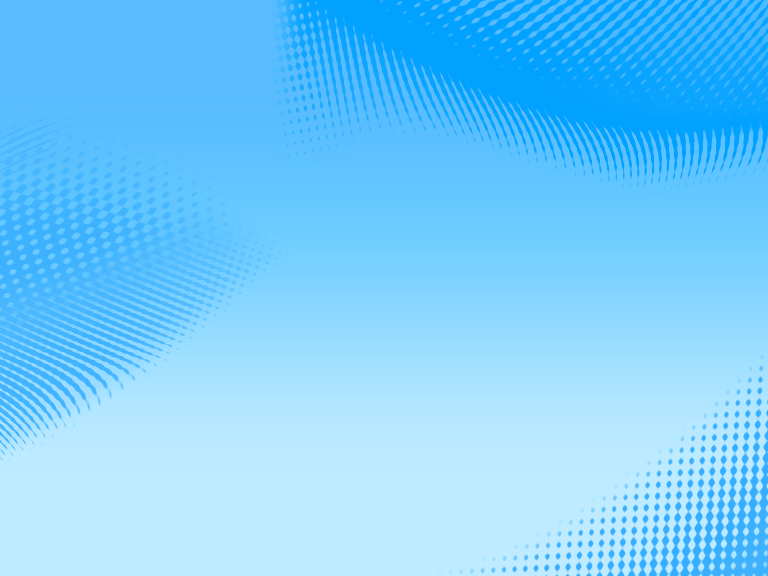
Write a Shadertoy shader that draws this background.

```glsl
#define SKY_TOP vec3(0.345, 0.738, 0.995)
#define SKY_MID vec3(0.385, 0.785, 1.0)
#define SKY_LOW vec3(0.745, 0.92, 1.0)
#define DEEP_INK vec3(0.0, 0.63, 1.0)
#define SOFT_INK vec3(0.21, 0.68, 0.995)
#define RIB_PITCH 0.0138
#define STRAND_PITCH 0.0165
#define DOT_PITCH 0.0185
#define WIDE_PITCH 0.025

const float TAU = 6.2831853;

// Halftone threshold from 0 to 1; stripe = 0.5 gives round dots, 1.0 pure lines
float halftone(vec2 q, vec2 pitch, float stripe) {
    vec2 wave = 0.5 + 0.5 * cos(TAU * q / pitch);
    return mix(wave.y, wave.x, stripe);
}

// Antialiased ink where coverage exceeds the threshold
float inkMask(float coverage, float threshold) {
    float soft = 90.0 / iResolution.y;
    return smoothstep(-soft, soft, coverage - threshold);
}

vec3 skyGradient(float depth) {
    vec3 sky = mix(SKY_TOP, SKY_MID, smoothstep(0.15, 0.40, depth));
    return mix(sky, SKY_LOW, smoothstep(0.28, 0.84, depth));
}

// Solid arc at the upper right, dissolving into strands on both sides
float upperWave(vec2 p) {
    float arc = 0.222 - 0.56 * (p.x - 1.2) * (p.x - 1.2);
    float rim = 0.292 - 0.05 * cos((p.x - 0.69) * 6.16);
    rim += 0.04 * smoothstep(0.68, 0.5, p.x);
    float d = p.y - arc;
    float right = smoothstep(1.05, 1.33, p.x);

    // Strands hanging below the arc
    float drop = max(d, 0.0) / max(rim - arc, 0.03);
    float below = 0.86 * (1.0 - drop) + 0.42 * exp(-8.0 * drop) - 0.08;
    below = min(below, mix(0.55, 1.25, smoothstep(0.47, 0.6, p.x)));
    float lean = 0.2 + 0.7 * smoothstep(0.6, 0.95, p.x) - 0.8 * smoothstep(1.0, 1.3, p.x);
    float curl = 4.0 * smoothstep(0.75, 0.95, p.x);
    vec2 hang = vec2(p.x - lean * d + curl * d * d, p.y + 0.2 * p.x);
    float stripe = mix(0.5, 0.85, smoothstep(0.5, 0.6, p.x));
    float hangScreen = halftone(hang, vec2(STRAND_PITCH, 0.019), stripe);

    // Diagonal beads above the arc, finer and softer to the right
    float above = max(1.25 + 4.6 * d, 0.56);
    vec2 bead = vec2(0.5 * p.x + 0.87 * p.y, 0.87 * p.x - 0.5 * p.y);
    bead.x += 0.55 * max(p.x - 0.85, 0.0) * max(p.x - 0.85, 0.0);
    float beadScreen = halftone(bead, vec2(DOT_PITCH, WIDE_PITCH), 0.7);

    float blend = smoothstep(-0.02, 0.02, d);
    float ink = mix(inkMask(above - 0.15 * right, beadScreen),
                    inkMask(below - 0.2 * right, hangScreen), blend);
    float haze = smoothstep(0.85, 1.25, p.x) * smoothstep(0.2, 0.0, abs(p.y - 0.14));
    ink = mix(ink, 0.72, 0.5 * haze * smoothstep(0.01, -0.04, d));
    float opacity = 1.0 - 0.5 * drop * smoothstep(0.95, 0.65, p.x);
    return ink * opacity * smoothstep(0.465, 0.53, p.x);
}

// Leaf-shaped mesh entering from the left
float leftMesh(vec2 p) {
    float top = 0.18 + 0.9 * p.x * p.x;
    float bottom = 0.81 - 0.5 * p.x - 0.42 * p.x * p.x;
    float coverage = min((bottom - p.y) / 0.13, (p.y - top) / 0.28);
    coverage = min(coverage, 0.8 - 0.7 * p.x) - 0.05;

    // Sloping ribs below, curved net above
    vec2 ribs = vec2(p.y - 0.45 * p.x + 0.1 * p.x * p.x, p.x + 0.3 * p.y);
    ribs.x -= 0.8 * smoothstep(0.62, 0.85, p.y) * p.x;
    float ribStripe = mix(0.82, 0.55, smoothstep(0.25, 0.45, p.x));
    float ribScreen = halftone(ribs, vec2(RIB_PITCH, 0.0156), ribStripe);
    vec2 net = vec2(p.x - 1.1 * (p.y - 0.33) * (p.y - 0.33), p.y + 0.4 * p.x);
    float netScreen = halftone(net, vec2(WIDE_PITCH, DOT_PITCH), 0.5);

    // Both screens overlap in a hazy seam
    float seam = p.y - 0.56 + 0.4 * p.x;
    float split = smoothstep(-0.05, 0.05, seam);
    float ink = mix(inkMask(coverage, netScreen), inkMask(coverage, ribScreen), split);
    float inside = smoothstep(0.0, 0.35, coverage);
    ink = mix(ink, 0.68 * inside, 0.2 + 0.4 * smoothstep(0.1, 0.0, abs(seam)));
    float fade = smoothstep(0.54, 0.15, p.x) * smoothstep(0.17, 0.42, p.y);
    return ink * mix(0.3, 0.95, fade);
}

// Thin strokes rising along the left edge
float wisps(vec2 p) {
    float d = p.y - 0.205 + 0.34 * p.x;
    float coverage = 0.5 * smoothstep(0.0, 0.05, d) * smoothstep(0.14, 0.07, d);
    coverage *= smoothstep(0.19, 0.03, p.x);
    vec2 stroke = vec2(p.y + 0.5 * p.x - 0.6 * p.x * p.x, p.x);
    return 0.45 * inkMask(coverage - 0.15, halftone(stroke, vec2(RIB_PITCH, 0.05), 0.85));
}

// Dots that grow toward the lower right corner
float cornerDots(vec2 p) {
    float reach = clamp((p.x - 0.66) / 0.673, 0.0, 1.0);
    float d = p.y - 1.0 + 0.41 * pow(reach, 1.75);
    float coverage = min(0.1 + 1.9 * d, 0.85);
    vec2 grid = vec2(p.x + 0.06 * p.y, p.y + 0.04 * p.x);
    float ink = inkMask(coverage, halftone(grid, vec2(DOT_PITCH, 0.0195), 0.6));
    ink = mix(ink, coverage, 0.4 * smoothstep(0.25, 0.4, d));
    return ink * smoothstep(0.0, 0.06, d);
}

void mainImage(out vec4 fragColor, in vec2 fragCoord) {
    // x runs from 0 to 4/3, y is depth below the top edge
    vec2 uv = fragCoord / iResolution.xy;
    vec2 p = vec2(uv.x * 4.0 / 3.0, 1.0 - uv.y);

    vec3 color = skyGradient(p.y);
    color = mix(color, SOFT_INK, max(leftMesh(p), wisps(p)));
    color = mix(color, SOFT_INK, cornerDots(p));
    color = mix(color, DEEP_INK, upperWave(p));
    fragColor = vec4(color, 1.0);
}
```
